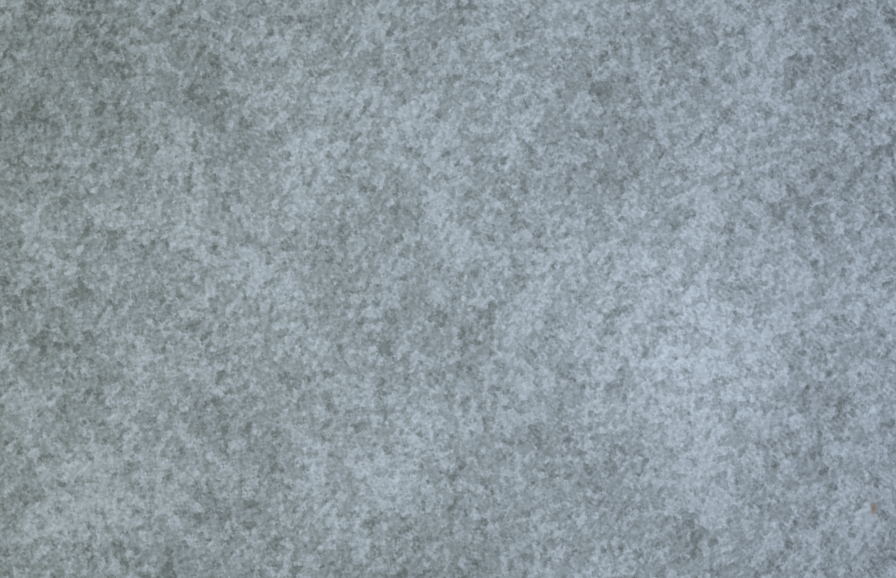
Give the GLSL for this texture, as a Shadertoy shader.

```glsl
// Weathered blue-grey plaster: soft cloudy patches steer the density of small
// pale flecks and dark pits, with a crisp embossed grain and uneven light.
// All layers are rotated value-noise sums in units of the canvas height.

#define PATCH_SCALE 5.0
#define CLUMP_SCALE 19.0
#define FLECK_SCALE 72.0
#define GRAIN_SCALE 190.0
#define PATCH_GAIN 0.36
#define FLECK_GAIN 0.31
#define PIT_GAIN 0.32
#define GRAIN_GAIN 0.46
#define RELIEF_GAIN 0.30
#define BASE_TONE 0.54
#define DARK_STONE vec3(0.440, 0.480, 0.492)
#define PALE_STONE vec3(0.670, 0.722, 0.763)

float hash(vec2 cell) {
    return fract(sin(dot(cell, vec2(127.1, 311.7))) * 43758.5453);
}

float valueNoise(vec2 p) {
    vec2 cell = floor(p);
    vec2 f = fract(p);
    f = f * f * (3.0 - 2.0 * f);
    float low = mix(hash(cell), hash(cell + vec2(1, 0)), f.x);
    float high = mix(hash(cell + vec2(0, 1)), hash(cell + vec2(1, 1)), f.x);
    return mix(low, high, f.y);
}

// Sum of octaves, normalised to 0..1; each is turned to hide the lattice
float fbm(vec2 p, int octaves) {
    const mat2 turn = mat2(0.8, 0.6, -0.6, 0.8);
    float sum = 0.0, weight = 0.5, total = 0.0;
    for (int i = 0; i < octaves; i++) {
        p = turn * p * 1.01;
        sum += weight * valueNoise(p);
        total += weight;
        weight *= 0.6;
        p = p * 2.03 + 17.3;
    }
    return sum / total;
}

// Broad illumination: dim corners and a pale glow right of the centre
float lighting(vec2 uv) {
    vec2 fromCentre = (uv - vec2(0.57, 0.44)) * vec2(1.0, 0.9);
    vec2 fromGlow = (uv - vec2(0.76, 0.46)) / vec2(0.09, 0.22);
    float vignette = 0.07 - 0.58 * dot(fromCentre, fromCentre);
    return vignette + 0.15 * exp(-dot(fromGlow, fromGlow));
}

void mainImage(out vec4 fragColor, in vec2 fragCoord) {
    vec2 uv = fragCoord / iResolution.xy;
    vec2 p = fragCoord / iResolution.y;

    // Cloudy patches, slightly stretched upwards, and the clumps inside them
    float patches = fbm(p * PATCH_SCALE * vec2(1.0, 0.85) + 3.7, 4) - 0.5;
    float clumps = fbm(p * CLUMP_SCALE + 41.0, 3) - 0.5;
    float cover = 0.34 * patches + 0.36 * clumps;

    // Ragged pale flecks and sparse dark pits
    float fleck = smoothstep(0.45, 0.61, fbm(p * FLECK_SCALE + 9.1, 3) + cover);
    float pit = smoothstep(0.58, 0.72, fbm(p * FLECK_SCALE * 0.9 + 73.0, 3) - 0.6 * cover);

    // Fine grain, lit from the upper left
    vec2 grainPos = mat2(0.8, 0.6, -0.6, 0.8) * p * GRAIN_SCALE;
    float grain = valueNoise(grainPos * 1.3 + 5.0) - 0.5;
    vec2 reliefPos = mat2(0.92, -0.39, 0.39, 0.92) * p * GRAIN_SCALE * 0.65;
    float relief = valueNoise(reliefPos) - valueNoise(reliefPos + vec2(-0.5, 0.6));

    float tone = BASE_TONE + lighting(uv)
        + PATCH_GAIN * patches
        + FLECK_GAIN * (fleck - 0.46)
        - PIT_GAIN * (pit - 0.12)
        + GRAIN_GAIN * grain
        + RELIEF_GAIN * relief;
    vec3 color = mix(DARK_STONE, PALE_STONE, clamp(tone, -0.35, 1.3));

    // Greener on the left, bluer on the right
    color += (uv.x - 0.5) * vec3(-0.006, -0.004, 0.030);

    // One small rusty speck near the lower right corner
    vec2 speck = (uv - vec2(0.975, 0.12)) / vec2(0.003, 0.010);
    color = mix(color, vec3(0.48, 0.40, 0.34), 0.8 * exp(-dot(speck, speck)));

    fragColor = vec4(color, 1.0);
}
```
